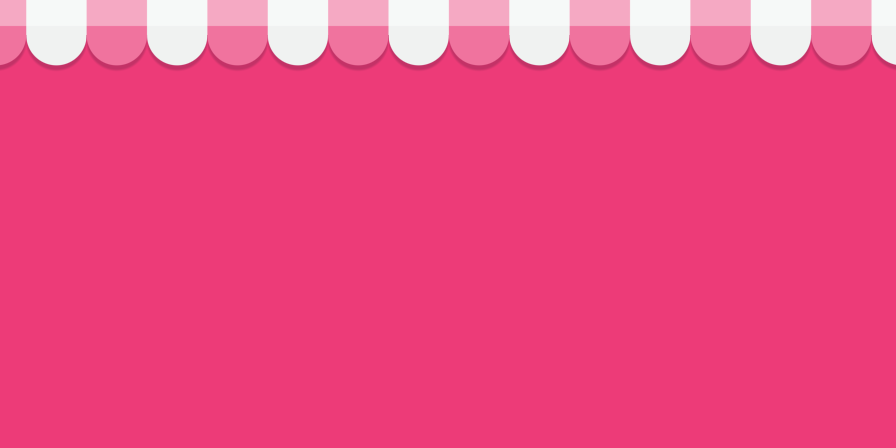
Write a Shadertoy shader that draws this background.

```glsl
// A striped shop awning with scalloped ends hangs over a flat pink wall.
// One round-ended strip is repeated along x; its distance function gives
// both the smooth cloth edge and the soft shadow dropped just below it.

// Lengths are in canvas heights, measured down from the top edge.
const float STRIP_WIDTH   = 0.13477;
const float FIRST_SEAM    = 0.0586;
const float FOLD_DEPTH    = 0.0580;
const float ARC_CENTRE    = 0.0785;
const float SHADOW_DROP   = 0.0110;
const float SHADOW_BLUR   = 0.0045;
const float SHADOW_AMOUNT = 0.95;

const vec3 WALL        = vec3(0.930, 0.231, 0.470);
const vec3 SHADOW      = vec3(0.755, 0.195, 0.400);
const vec3 WHITE_UPPER = vec3(0.965, 0.976, 0.972);
const vec3 WHITE_LOWER = vec3(0.941, 0.949, 0.947);
const vec3 PINK_UPPER  = vec3(0.962, 0.663, 0.765);
const vec3 PINK_LOWER  = vec3(0.943, 0.450, 0.620);

// Coverage of the negative side of a distance, blended over a given width.
float coverage(float dist, float width) {
    return 1.0 - smoothstep(-0.5 * width, 0.5 * width, dist);
}

// Distance to the cloth: a solid band joined to a row of half discs.
float awning(float across, float depth) {
    float below = depth - ARC_CENTRE;
    float disc = length(vec2(across, max(below, 0.0))) - 0.5 * STRIP_WIDTH;
    return min(disc, below);
}

void mainImage(out vec4 fragColor, in vec2 fragCoord) {
    float pixel = 1.0 / iResolution.y;
    vec2 pos = fragCoord * pixel;
    float depth = 1.0 - pos.y;

    // Repeat the strips; even ones are white.
    float strip = (pos.x - FIRST_SEAM) / STRIP_WIDTH;
    float across = (fract(strip) - 0.5) * STRIP_WIDTH;
    float side = mod(floor(strip), 2.0) < 0.5 ? 1.0 : -1.0;
    float white = coverage(side * (abs(across) - 0.5 * STRIP_WIDTH), 1.5 * pixel);

    // Wall and dropped shadow.
    float shade = coverage(awning(across, depth - SHADOW_DROP),
                           SHADOW_BLUR + 1.5 * pixel);
    vec3 colour = mix(WALL, SHADOW, SHADOW_AMOUNT * shade);

    // Cloth, darker below the fold.
    float upper = coverage(depth - FOLD_DEPTH, 1.5 * pixel);
    vec3 cloth = mix(mix(PINK_LOWER, PINK_UPPER, upper),
                     mix(WHITE_LOWER, WHITE_UPPER, upper), white);
    colour = mix(colour, cloth, coverage(awning(across, depth), 1.5 * pixel));

    fragColor = vec4(colour, 1.0);
}
```
